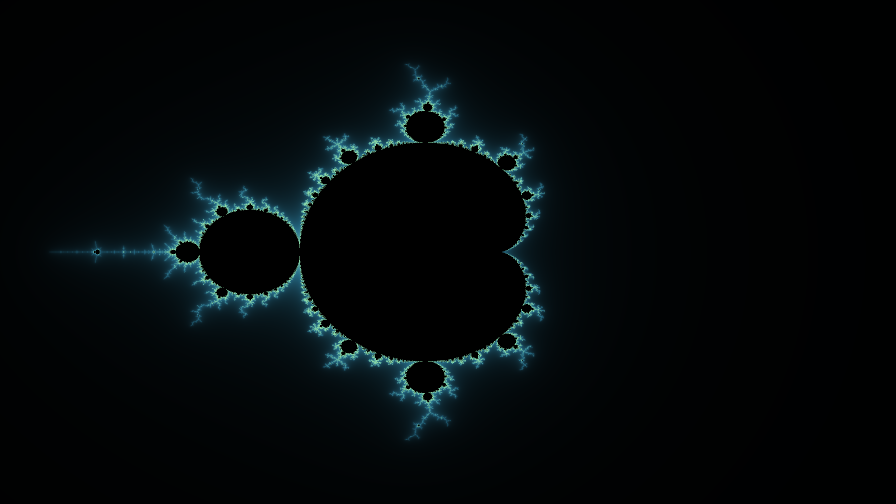
A WebGL 2 fragment shader for this background:

```glsl
#version 300 es
precision highp float;
// Draws the Mandelbrot set as a black silhouette with a teal halo.
// A smooth escape count drives the glow, which pales along the filaments;
// each pixel averages a small grid of samples to smooth the edges.

uniform vec2 u_resolution;
out vec4 fragColor;

const int MAX_STEPS = 160;
const int GRID = 2;
const float BAILOUT = 65536.0;
const vec2 VIEW_CENTER = vec2(-0.012, 0.0);
const vec2 VIEW_SPAN = vec2(2.512, 3.0);   // plane units per canvas height
const vec3 HALO_TEAL = vec3(0.16, 0.46, 0.58);
const vec3 RIM_PALE = vec3(0.55, 0.86, 0.66);

vec2 complexSquare(vec2 z) {
    return vec2(z.x * z.x - z.y * z.y, 2.0 * z.x * z.y);
}

// Closed-form test for the main cardioid and the disc to its left
bool insideMainBody(vec2 c) {
    vec2 fromCusp = c - vec2(0.25, 0.0);
    float q = dot(fromCusp, fromCusp);
    bool cardioid = q * (q + fromCusp.x) < 0.25 * c.y * c.y;
    bool disc = length(c + vec2(1.0, 0.0)) < 0.25;
    return cardioid || disc;
}

// Continuous escape count, or -1 for points that never escape
float escapeCount(vec2 c) {
    if (insideMainBody(c)) return -1.0;
    vec2 z = vec2(0.0);
    for (int i = 0; i < MAX_STEPS; i++) {
        z = complexSquare(z) + c;
        float radius2 = dot(z, z);
        if (radius2 > BAILOUT) {
            return max(float(i) + 3.0 - log2(log2(radius2)), 0.0);
        }
    }
    return -1.0;
}

// Dim far field, teal halo, then a pale rim at high counts
vec3 haloColor(float count) {
    if (count < 0.0) return vec3(0.0);
    float reach = count / 15.5;
    float glow = 1.0 - exp(-reach * reach);
    float rim = smoothstep(18.0, 60.0, count);
    return mix(HALO_TEAL * glow, RIM_PALE, rim);
}

vec2 planePoint(vec2 pixel, vec2 resolution) {
    vec2 p = (pixel - 0.5 * resolution) / resolution.y;
    return VIEW_CENTER + p * VIEW_SPAN;
}

void main() {
    vec3 color = vec3(0.0);
    for (int y = 0; y < GRID; y++) {
        for (int x = 0; x < GRID; x++) {
            vec2 offset = (vec2(x, y) + 0.5) / float(GRID) - 0.5;
            vec2 c = planePoint(gl_FragCoord.xy + offset, u_resolution);
            color += haloColor(escapeCount(c));
        }
    }
    fragColor = vec4(color / float(GRID * GRID), 1.0);
}
```
